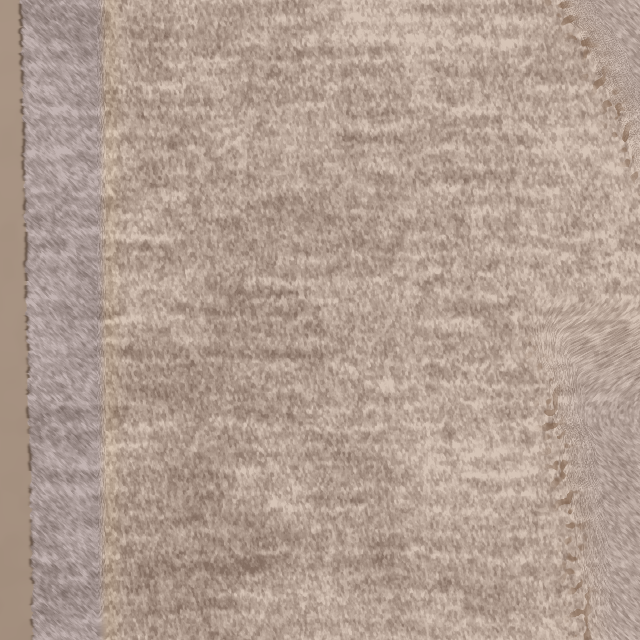
Reproduce this texture procedurally as a Shadertoy shader.

```glsl
const float TAU = 6.28319;
const vec3 PILE_DARK = vec3(0.52, 0.435, 0.385);
const vec3 PILE_LIGHT = vec3(0.815, 0.743, 0.69);
const vec3 MAUVE_DARK = vec3(0.49, 0.43, 0.41);
const vec3 MAUVE_LIGHT = vec3(0.745, 0.685, 0.675);
const vec3 BACKING = vec3(0.65, 0.57, 0.505);
const vec3 SEAM_SHADOW = vec3(0.36, 0.29, 0.24);
const vec3 CREASE_SHADOW = vec3(0.50, 0.385, 0.30);

vec3 hash3(vec2 p) {
    vec3 q = fract(vec3(p.xyx) * vec3(0.1031, 0.1030, 0.0973));
    q += dot(q, q.yxz + 33.33);
    return fract((q.xxy + q.yzz) * q.zyx);
}

// Smooth cellular noise: jittered cells blended by distance, centred on zero
float cellNoise(vec2 p) {
    vec2 cell = floor(p);
    float total = 0.0, weights = 0.0;
    for (int j = -1; j <= 1; j++) {
        for (int i = -1; i <= 1; i++) {
            vec2 id = cell + vec2(i, j);
            vec3 h = hash3(id + 71.0);
            vec2 d = id + 0.15 + 0.7 * h.xy - p;
            float w = exp(-7.0 * dot(d, d));
            total += w * h.z;
            weights += w;
        }
    }
    return total / weights - 0.5;
}

// Fine upright fibres, sheared by the lean of the pile
float fibres(vec2 p, float lean) {
    p.x += lean * p.y;
    return 0.56 * cellNoise(p * vec2(250.0, 150.0))
         + 0.26 * cellNoise(p * vec2(410.0, 290.0) + 19.0);
}

// Uneven horizontal ridges with a serrated upper edge
float ridges(vec2 p, float count) {
    float phase = p.y * count + 0.12 * sin(p.x * 9.0 + p.y * 7.0)
                + 0.45 * cellNoise(p * vec2(7.0, 13.0))
                + 0.40 * cellNoise(p * vec2(125.0, 32.0));
    float crest = pow(0.5 + 0.5 * cos(TAU * phase), 3.0) - 0.31;
    float strength = 0.20 + 0.32 * cellNoise(p * vec2(15.0, count) + 5.0);
    return crest * strength;
}

// Broad worn patches and short horizontal streaks
float wear(vec2 p) {
    float band = (p.x - 0.38 + 0.06 * sin(p.y * 8.0)) / 0.18;
    float worn = exp(-band * band) * (1.0 - smoothstep(0.45, 1.0, p.y));
    return 0.24 * cellNoise(p * vec2(6.0, 10.0) + 3.0)
         + 0.24 * cellNoise(p * vec2(19.0, 44.0) + 8.0)
         + 0.22 * cellNoise(p * vec2(65.0, 48.0) + 2.0)
         + 0.16 * cellNoise(p * vec2(28.0, 95.0) + 31.0)
         - 0.17 * worn;
}

// Signed distance across a crease; drop is measured down from its start
float creaseOffset(vec2 p, vec2 start, float slope, float bend) {
    float drop = start.y - p.y;
    float wobble = 0.012 * cellNoise(vec2(drop * 28.0, start.x));
    return p.x - start.x - slope * drop + bend * drop * drop + wobble;
}

float creaseMask(float offset, float width) {
    return exp(-offset * offset / (width * width));
}

// Side-lit relief of the clumped tufts
float tuftRelief(vec2 p, float scale) {
    vec2 q = p * scale;
    return cellNoise(q + vec2(-0.25, 0.3)) - cellNoise(q + vec2(0.25, -0.3));
}

void mainImage(out vec4 fragColor, in vec2 fragCoord) {
    vec2 uv = fragCoord / iResolution.xy;
    float pixel = 1.0 / iResolution.x;

    // Zones: plain backing, mauve border, creases on the right
    float seam = 0.052 - 0.020 * uv.y + 0.005 * cellNoise(vec2(uv.y * 140.0, 4.0));
    float border = 1.0 - smoothstep(0.151, 0.167, uv.x);
    float upper = creaseOffset(uv, vec2(0.87, 1.0), 0.60, 0.50);
    float lower = creaseOffset(uv, vec2(0.83, 0.47), 0.29, 0.27);
    float lowerFade = 1.0 - smoothstep(0.32, 0.54, uv.y);
    float upperFade = smoothstep(0.66, 0.76, uv.y);
    float crease = max(creaseMask(upper, 0.018) * upperFade,
                       creaseMask(lower, 0.018) * lowerFade);
    float beyond = max(smoothstep(0.0, 0.06, upper) * upperFade,
                       smoothstep(0.0, 0.06, lower) * lowerFade);

    // Pile brightness
    float lean = mix(0.15, 0.9, max(border, beyond));
    float calm = 1.0 - 0.65 * max(crease, beyond);
    float tone = 0.685 + fibres(uv, lean) + calm * (ridges(uv, 30.0) + wear(uv));
    tone += 0.05 * smoothstep(0.45, 0.75, uv.x) - 0.04 * beyond;
    tone += (0.45 * crease + 0.16 * beyond + 0.12 * border) * tuftRelief(uv, 95.0);
    tone = clamp(tone, 0.0, 1.08);

    // Pile colour
    vec3 warm = mix(PILE_DARK, PILE_LIGHT, tone);
    vec3 mauve = mix(MAUVE_DARK, MAUVE_LIGHT, tone);
    vec3 color = mix(warm, mauve, max(border, 0.45 * beyond));
    float glow = creaseMask(uv.x - 0.172, 0.014) * (1.0 - border);
    color += glow * vec3(0.015, 0.012, -0.008);
    float pits = smoothstep(0.08, 0.30, tuftRelief(uv + 0.37, 80.0));
    color = mix(color, CREASE_SHADOW, 0.65 * crease * pits);

    // Smooth backing and the ragged dark seam
    vec3 backing = BACKING + 0.025 * (uv.y - 0.5) + 0.012 * cellNoise(uv * 35.0);
    float covered = smoothstep(-pixel, pixel, uv.x - seam);
    color = mix(backing, color, covered);
    float gaps = smoothstep(-0.25, 0.15, cellNoise(vec2(uv.y * 110.0, 12.0)));
    color = mix(color, SEAM_SHADOW, 0.75 * gaps * creaseMask(uv.x - seam, 0.0028));

    fragColor = vec4(clamp(color, 0.0, 1.0), 1.0);
}
```
